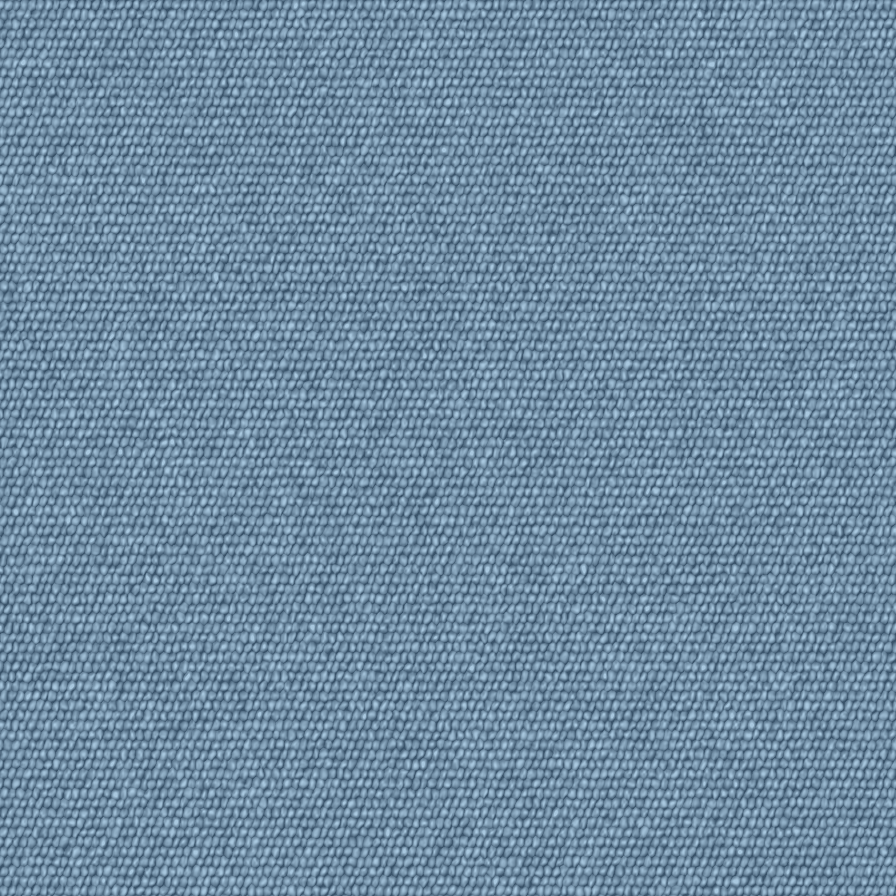
Write a WebGL 1 fragment shader that draws this texture.

```glsl
precision highp float;
uniform vec2 u_resolution;

#define STITCHES vec2(112.0, 92.0)
#define STITCH_RADII vec2(0.53, 0.61)
#define SLANT 0.24
#define WOBBLE 0.30
#define STITCH_VARIATION 0.10
#define FIBRE_VARIATION 0.46
#define YARN_VARIATION 0.03
#define MOTTLE 0.02
#define FLECK_SHARE 0.02
#define GAP_COLOR vec3(0.225, 0.325, 0.415)
#define YARN_COLOR vec3(0.605, 0.725, 0.815)

float hash(vec2 p) {
  vec3 q = fract(p.xyx * 0.1031);
  q += dot(q, q.yzx + 33.33);
  return fract((q.x + q.y) * q.z);
}

float noise(vec2 p) {
  vec2 cell = floor(p);
  vec2 f = fract(p);
  f = f * f * (3.0 - 2.0 * f);
  float low = mix(hash(cell), hash(cell + vec2(1.0, 0.0)), f.x);
  float high = mix(hash(cell + vec2(0.0, 1.0)), hash(cell + 1.0), f.x);
  return mix(low, high, f.y);
}

float clothTone(vec2 uv) {
  vec2 p = uv * STITCHES;

  // Uneven thread tension
  vec2 tension = vec2(noise(p * 1.3 + 17.0), noise(p * 1.3 + 71.0));
  p += WOBBLE * (tension - 0.5);

  // Nearest stitch among the interlocking, staggered rows
  float nearest = 9.0;
  vec2 cell = vec2(0.0);
  vec2 local = vec2(0.0);
  for (int k = -1; k <= 1; k++) {
    float row = floor(p.y) + float(k);
    float y = p.y - row - 0.5;
    float x = p.x + 0.5 * mod(row, 2.0) - SLANT * y;
    vec2 candidate = vec2(fract(x) - 0.5, y);
    float d = length(candidate / STITCH_RADII);
    if (d < nearest) {
      nearest = d;
      cell = vec2(floor(x), row);
      local = candidate;
    }
  }
  float stitch = 1.0 - smoothstep(0.1, 1.2, nearest);

  // Rounded threads are lit from the upper left
  float tone = 0.22 + 0.75 * stitch + 0.18 * (local.y - local.x);

  // Deep shadows where threads cross
  float shadow = smoothstep(0.75, 1.05, nearest);
  tone -= 0.3 * shadow * hash(cell + 23.0);

  // Variation from fibre to cloth scale
  float variation = hash(cell + 5.0) - 0.5;
  float fibre = noise(vec2(p.x * 3.6 - p.y * 0.8, p.y * 2.9) + 31.0) - 0.5;
  float yarn = noise(vec2(p.x * 0.12, cell.y * 7.0)) - 0.5;
  float warp = noise(vec2(uv.x * 70.0, uv.y * 4.0) + 9.0) - 0.5;
  float mottle = noise(uv * 7.0 + 3.0) + noise(uv * 19.0) - 1.0;
  tone += STITCH_VARIATION * variation + FIBRE_VARIATION * fibre;
  tone += YARN_VARIATION * (yarn + warp) + MOTTLE * mottle;

  // Occasional shiny fibres
  float fleck = step(1.0 - FLECK_SHARE, hash(cell + 43.0));
  return tone + 0.3 * fleck * (1.0 - smoothstep(0.1, 0.6, nearest));
}

void main() {
  // Average a 3 by 3 grid of samples for smooth edges
  float tone = 0.0;
  for (int j = 0; j < 3; j++) {
    for (int i = 0; i < 3; i++) {
      vec2 offset = (vec2(float(i), float(j)) - 1.0) / 3.0;
      tone += clothTone((gl_FragCoord.xy + offset) / u_resolution);
    }
  }
  vec3 color = mix(GAP_COLOR, YARN_COLOR, clamp(tone / 9.0, 0.0, 1.15));
  gl_FragColor = vec4(color, 1.0);
}
```
